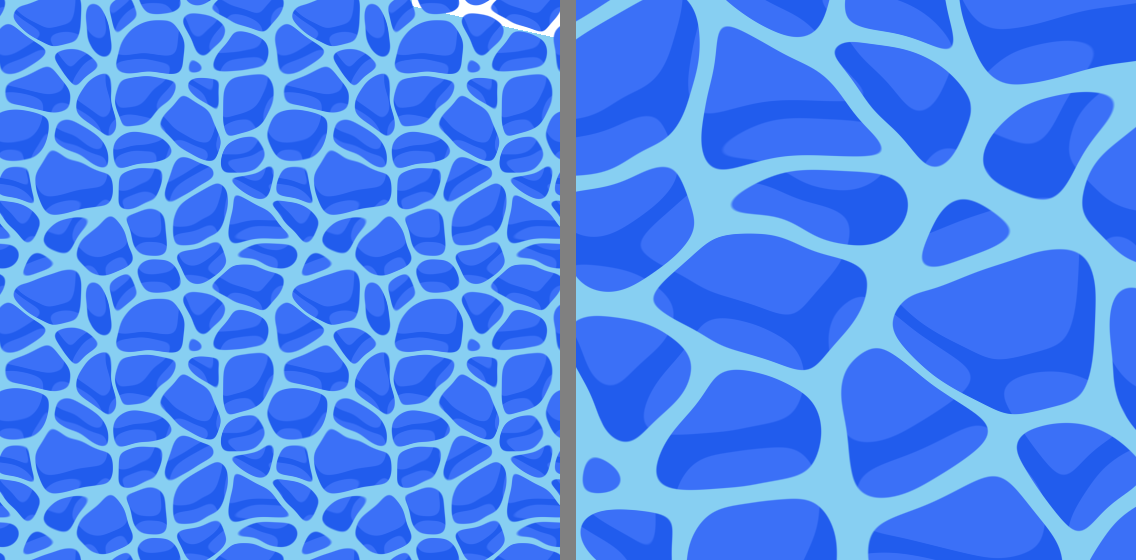
Left, the full canvas; right, a detail of the centre.
Reproduce this texture procedurally as a Shadertoy shader.

```glsl
// Cartoon water: a net of pale caustic lines over blue, with its darker shadow.
// The net is the rounded border of a weighted Voronoi diagram, bent by gradient
// noise; both wrap around, so one tile repeats across and down.

#define REPEATS 2.01                 // tiles across and down
#define CELLS vec2(5.0, 7.0)         // Voronoi cells per tile
#define JITTER 0.85                  // scatter of the cell centres
#define SIZE_SPREAD 0.015            // difference between large and small cells
#define ROUNDING 72.0                // higher gives sharper cell corners
#define LINE_HALF_WIDTH 0.0085       // in tile units
#define SHADOW_HALF_WIDTH 0.0105
#define SHADOW_OFFSET vec2(-0.018, 0.064)

const vec3 WATER  = vec3(0.23, 0.44, 0.97);
const vec3 SHADOW = vec3(0.13, 0.36, 0.93);
const vec3 FOAM   = vec3(0.53, 0.81, 0.95);
const vec3 GLINT  = vec3(1.0);

vec3 hash3(vec2 p) {
    vec3 q = fract(p.xyx * vec3(0.1031, 0.1030, 0.0973) + 0.37);
    q += dot(q, q.yxz + 33.33);
    return fract((q.xxy + q.yzz) * q.zyx);
}

// Gradient noise that wraps after `period` lattice steps.
float cornerSlope(vec2 corner, vec2 offset, float period, float seed) {
    float angle = 6.2832 * hash3(mod(corner, period) + seed).x;
    return dot(vec2(cos(angle), sin(angle)), offset);
}

float gradientNoise(vec2 p, float period, float seed) {
    vec2 i = floor(p), f = p - i;
    vec2 u = f * f * f * (f * (f * 6.0 - 15.0) + 10.0);
    vec2 e = vec2(1.0, 0.0);
    float low  = mix(cornerSlope(i, f, period, seed),
                     cornerSlope(i + e.xy, f - e.xy, period, seed), u.x);
    float high = mix(cornerSlope(i + e.yx, f - e.yx, period, seed),
                     cornerSlope(i + e.xx, f - e.xx, period, seed), u.x);
    return mix(low, high, u.y);
}

vec2 warp(vec2 p) {
    vec2 broad = vec2(gradientNoise(p * 4.0, 4.0, 11.0), gradientNoise(p * 4.0, 4.0, 47.0));
    vec2 fine  = vec2(gradientNoise(p * 9.0, 9.0, 71.0), gradientNoise(p * 9.0, 9.0, 95.0));
    return p + 0.055 * broad + 0.018 * fine;
}

// Cell centre relative to p (xy) and the cell's weight (z).
vec3 cellSite(vec2 id, vec2 p) {
    vec3 h = hash3(mod(id, CELLS) + 3.0);
    return vec3((id + 0.5 + JITTER * (h.xy - 0.5)) / CELLS - p, SIZE_SPREAD * h.z);
}

// Smooth distance from p to the nearest cell border, in tile units.
float borderDistance(vec2 p) {
    p = warp(p);
    vec2 base = floor(p * CELLS);

    // Owner of this point
    vec3 owner = vec3(0.0);
    float ownerPower = 1e3;
    for (int y = -2; y <= 2; y++)
    for (int x = -2; x <= 2; x++) {
        vec3 site = cellSite(base + vec2(x, y), p);
        float power = dot(site.xy, site.xy) - site.z;
        if (power < ownerPower) { ownerPower = power; owner = site; }
    }

    // Soft minimum over the dividing lines with all neighbours
    float sum = 1e-9;
    for (int y = -2; y <= 2; y++)
    for (int x = -2; x <= 2; x++) {
        vec3 site = cellSite(base + vec2(x, y), p);
        float gap = length(site.xy - owner.xy);
        if (gap > 1e-4) {
            float power = dot(site.xy, site.xy) - site.z;
            sum += exp(-ROUNDING * (power - ownerPower) / (2.0 * gap));
        }
    }
    return -log(sum) / ROUNDING;
}

// Coverage of the net, with lines that swell and thin.
float net(vec2 p, float halfWidth, float pixel) {
    float width = halfWidth * (1.0 + 0.7 * gradientNoise(p * 6.0, 6.0, 23.0));
    return 1.0 - smoothstep(-pixel, pixel, borderDistance(p) - width);
}

void mainImage(out vec4 fragColor, in vec2 fragCoord) {
    vec2 uv = fragCoord / iResolution.y;
    vec2 p = uv * REPEATS;
    float pixel = 0.75 * REPEATS / iResolution.y;

    // White strokes only in the upper right corner
    float glint = step(0.735, uv.x) * step(0.975 - 0.22 * (uv.x - 0.8), uv.y);
    vec3 lineColor = mix(FOAM, GLINT, glint);

    vec3 color = mix(WATER, SHADOW, net(p - SHADOW_OFFSET, SHADOW_HALF_WIDTH, pixel));
    color = mix(color, lineColor, net(p, LINE_HALF_WIDTH, pixel));
    fragColor = vec4(color, 1.0);
}
```
